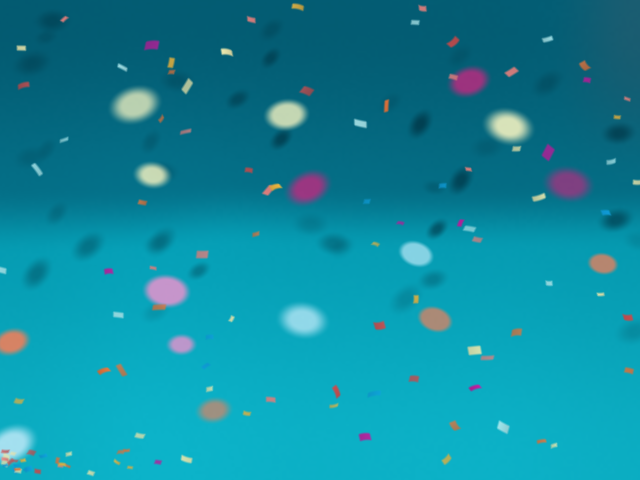
This background is drawn by a Shadertoy shader. Its source:

```glsl
const int SHADOW_COUNT = 36;
const int BLUR_COUNT = 16;
const int PIECE_COUNT = 86;
const int CRUMB_COUNT = 26;

const vec3 WALL_TOP = vec3(0.012, 0.365, 0.455);
const vec3 WALL_LOW = vec3(0.016, 0.440, 0.535);
const vec3 FLOOR_FAR = vec3(0.020, 0.615, 0.705);
const vec3 FLOOR_NEAR = vec3(0.045, 0.690, 0.775);
const vec3 CORNER_GREY = vec3(0.160, 0.350, 0.420);
const vec3 SHADOW = vec3(0.000, 0.215, 0.280);
const float HORIZON = 0.555;
const float PIECE_SOFTNESS = 0.0032;
const float GRAIN = 0.004;

const vec3 PAPER[8] = vec3[8](
    vec3(0.77, 0.10, 0.62),  // magenta
    vec3(0.91, 0.45, 0.22),  // orange
    vec3(0.82, 0.29, 0.29),  // red
    vec3(0.93, 0.71, 0.24),  // amber
    vec3(0.95, 0.92, 0.68),  // cream
    vec3(0.66, 0.90, 0.92),  // pale blue
    vec3(0.90, 0.51, 0.50),  // coral
    vec3(0.06, 0.62, 0.86)   // blue
);

vec3 hash3(float n) {
    vec3 p = fract(vec3(n) * vec3(0.1031, 0.1030, 0.0973));
    p += dot(p, p.yzx + 33.33);
    return fract((p.xxy + p.yzz) * p.zyx);
}

float hash2(vec2 p) {
    return hash3(dot(p, vec2(1.0, 57.31))).x;
}

float valueNoise(vec2 p) {
    vec2 i = floor(p), f = fract(p);
    f = f * f * (3.0 - 2.0 * f);
    return mix(mix(hash2(i), hash2(i + vec2(1, 0)), f.x),
               mix(hash2(i + vec2(0, 1)), hash2(i + vec2(1, 1)), f.x), f.y);
}

vec2 rotate(vec2 p, float a) {
    float c = cos(a), s = sin(a);
    return vec2(c * p.x + s * p.y, c * p.y - s * p.x);
}

float roundBox(vec2 p, vec2 halfSize, float radius) {
    vec2 q = abs(p) - halfSize + radius;
    return length(max(q, 0.0)) + min(max(q.x, q.y), 0.0) - radius;
}

float coverage(float d, float softness) {
    return 1.0 - smoothstep(-softness, softness, d);
}

// Out-of-focus oval, fading over the given share of its radius
float blurredOval(vec2 p, vec2 halfSize, float fade) {
    return 1.0 - smoothstep(1.0 - fade, 1.0 + fade, length(p / halfSize));
}

// Evenly spread position in the unit square with some jitter
vec2 scatter(float i, vec2 start, vec2 jitter) {
    return fract(start + i * vec2(0.7549, 0.5698) + 0.22 * (jitter - 0.5));
}

vec3 backdrop(vec2 p, float aspect) {
    vec3 wall = mix(WALL_LOW, WALL_TOP, smoothstep(HORIZON, 0.95, p.y));
    float right = smoothstep(aspect - 0.20, aspect, p.x);
    wall = mix(wall, CORNER_GREY, 0.6 * right * smoothstep(0.6, 0.95, p.y));
    vec3 ground = mix(FLOOR_NEAR, FLOOR_FAR, smoothstep(0.05, HORIZON, p.y));
    float edge = p.y + 0.02 * (valueNoise(p * 4.0) - 0.5);
    vec3 col = mix(ground, wall, smoothstep(HORIZON - 0.08, HORIZON + 0.06, edge));
    return col * (0.97 + 0.06 * valueNoise(p * 3.0 + 7.0));
}

// A sheared, slightly curled scrap of paper with a shaded face
void drawScrap(inout vec3 col, vec2 p, float size, float seed, float softness) {
    if (dot(p, p) > 9.0 * size * size) return;
    vec3 h = hash3(seed + 0.37), k = hash3(seed + 0.71);
    float turn = h.x < 0.7 ? (h.y - 0.5) * 0.7 : h.y * 3.14159;
    vec2 q = rotate(p, turn);
    q.x += (k.x - 0.5) * 0.8 * q.y;
    q.y += (k.y - 0.5) * 0.35 * q.x * q.x / size;
    vec2 halfSize = size * vec2(1.0, mix(0.32, 0.72, h.z));
    float mask = coverage(roundBox(q, halfSize, 0.2 * size), softness);
    vec3 paper = PAPER[int(k.z * 7.99)];
    paper *= 0.96 + 0.12 * clamp(q.x / size, -1.0, 1.0) * (h.y - 0.3);
    col = mix(col, paper, mix(0.7, 0.98, k.x) * mask);
}

void mainImage(out vec4 fragColor, in vec2 fragCoord) {
    vec2 p = fragCoord / iResolution.y;
    float aspect = iResolution.x / iResolution.y;
    float softness = max(PIECE_SOFTNESS, 0.8 / iResolution.y);
    vec3 col = backdrop(p, aspect);

    // Soft shadows, strongest on the wall
    for (int i = 0; i < SHADOW_COUNT; i++) {
        vec3 h = hash3(float(i) + 211.0);
        vec2 c = scatter(float(i), vec2(0.13, 0.41), h.xy);
        c = vec2(c.x * aspect, mix(0.30, 0.97, c.y));
        vec2 q = rotate(p - c, h.z * 1.3 - 0.2);
        vec2 halfSize = vec2(0.023, 0.015) * (0.7 + 0.5 * h.x);
        float depth = mix(0.2, 0.8, h.y * h.y) * mix(0.45, 1.0, smoothstep(0.35, 0.65, c.y));
        col = mix(col, SHADOW, depth * blurredOval(q, halfSize, 0.75));
    }

    // Large scraps out of focus: cream above, pink and pale blue below
    for (int i = 0; i < BLUR_COUNT; i++) {
        vec3 h = hash3(float(i) + 431.0), k = hash3(float(i) + 547.0);
        vec2 c = scatter(float(i), vec2(0.42, 0.81), h.xy);
        c = vec2(c.x * aspect, mix(0.05, 0.84, c.y));
        vec2 q = rotate(p - c, (h.z - 0.4) * 0.9);
        vec2 halfSize = vec2(0.044, 0.031) * mix(0.55, 1.1, k.x);
        float mask = blurredOval(q, halfSize, mix(0.22, 0.5, k.y));
        bool high = c.y > 0.55;
        vec3 tint = high ? vec3(0.90, 0.92, 0.74) : vec3(0.83, 0.58, 0.80);
        if (k.z > 0.5) tint = high ? vec3(0.92, 0.90, 0.70) : vec3(0.68, 0.89, 0.95);
        if (k.z > 0.86) tint = high ? vec3(0.74, 0.16, 0.50) : vec3(0.92, 0.50, 0.36);
        col = mix(col, tint, mix(0.65, 0.97, h.x) * mask);
    }

    // Sharp scraps in the air
    for (int i = 0; i < PIECE_COUNT; i++) {
        vec3 h = hash3(float(i) + 17.0);
        vec2 c = scatter(float(i), vec2(0.27, 0.09), h.xy) * vec2(aspect, 1.0);
        drawScrap(col, p - c, mix(0.006, 0.0145, h.z), float(i) + 17.0, softness);
    }

    // Small scraps gathered in the lower left corner
    for (int i = 0; i < CRUMB_COUNT; i++) {
        vec3 h = hash3(float(i) + 701.0);
        vec2 c = vec2(0.01 + 0.28 * pow(h.x, 2.0), 0.012 + 0.05 * h.y);
        drawScrap(col, p - c, mix(0.005, 0.008, h.z), float(i) + 701.0, softness);
    }

    col += GRAIN * (valueNoise(p * 130.0) - 0.5);
    fragColor = vec4(clamp(col, 0.0, 1.0), 1.0);
}
```
